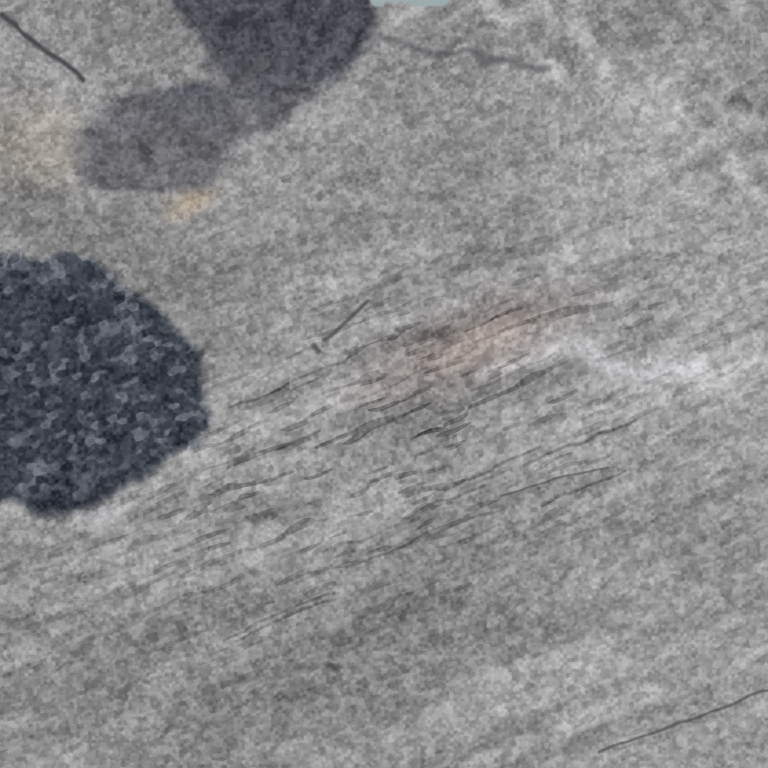
A three.js fragment shader for this texture:

```glsl
// Weathered grey stone with two dark damp patches, a pale vein and slanted cracks.
// Smooth cellular noise gives grain, mottling and stretched streaks; the patches
// are cut from half planes, and veins and cracks are tapered strokes.
varying vec2 vUv;

vec2 hash2(vec2 p) {
  vec3 h = fract(vec3(p.xyx) * vec3(0.1031, 0.1030, 0.0973));
  h += dot(h, h.yzx + 33.33);
  return fract((h.xx + h.yz) * h.zy);
}

// Cellular noise: random cell values blended by distance to their points.
float cellNoise(vec2 p) {
  vec2 cell = floor(p), f = p - cell;
  float sum = 0.0, total = 0.0;
  for (int j = -1; j <= 1; j++)
  for (int i = -1; i <= 1; i++) {
    vec2 o = vec2(float(i), float(j));
    vec2 d = o + 0.15 + 0.7 * hash2(cell + o + 57.0) - f;
    float w = exp(-7.0 * dot(d, d));
    sum += w * hash2(cell + o + 191.0).x;
    total += w;
  }
  return sum / total;
}

vec2 rotate(vec2 p, float a) {
  float c = cos(a), s = sin(a);
  return vec2(c * p.x + s * p.y, c * p.y - s * p.x);
}

// Signed distance to the line a-b, positive on its left.
float side(vec2 p, vec2 a, vec2 b) {
  vec2 d = normalize(b - a);
  return d.x * (p.y - a.y) - d.y * (p.x - a.x);
}

float stroke(vec2 p, vec2 a, vec2 b, float width) {
  vec2 ab = b - a;
  float t = clamp(dot(p - a, ab) / dot(ab, ab), 0.0, 1.0);
  return 1.0 - smoothstep(0.0, width, length(p - a - ab * t));
}

// Soft elliptical stain.
float stain(vec2 p, vec2 centre, vec2 radius, float angle) {
  vec2 q = rotate(p - centre, angle) / radius;
  return exp(-dot(q, q));
}

void main() {
  vec2 uv = vUv;
  vec2 wobble = vec2(cellNoise(uv * 28.0), cellNoise(uv * 28.0 + 40.0)) - 0.5;
  vec2 p = uv + 0.018 * wobble;
  vec2 slant = rotate(uv + 0.006 * wobble, 0.38);

  // Noise layers
  float fine = cellNoise(uv * 210.0) - 0.5;
  float grain = cellNoise(rotate(uv, 0.4) * vec2(85.0, 115.0)) - 0.5;
  float mottle = cellNoise(p * 34.0 + 9.0) - 0.5;
  float cloud = cellNoise(p * 6.0 + 3.0) - 0.5;
  float streak = cellNoise(slant * vec2(5.0, 42.0)) - 0.5;
  float dash = cellNoise(slant * vec2(26.0, 150.0) + 70.0);

  // Broad tones of the stone
  float lower = 1.0 - smoothstep(0.45, 0.7, uv.y - 0.2 * uv.x);
  float rough = smoothstep(-0.02, 0.05, side(p, vec2(0.5, 0.96), vec2(1.0, 0.76)));
  float tone = 0.578 + 0.09 * cloud + 0.13 * grain + 0.13 * fine;
  tone += mottle * mix(0.05, 0.22, rough) + streak * mix(0.03, 0.10, lower);
  tone += 0.025 * rough + 0.05 * stain(uv, vec2(0.92, 0.5), vec2(0.2, 0.3), 0.4);
  tone += 0.05 * stain(uv, vec2(0.06, 0.88), vec2(0.13, 0.1), 0.0);
  tone += 0.05 * stain(p, vec2(0.85, 0.23), vec2(0.2, 0.07), -0.4);
  tone -= 0.05 * stain(uv, vec2(0.45, 0.14), vec2(0.35, 0.09), 0.3);
  tone -= 0.10 * stain(p, vec2(0.1, 0.7), vec2(0.17, 0.045), -0.45);
  tone -= 0.04 * stain(p, vec2(0.8, 0.6), vec2(0.16, 0.06), -0.3);

  // Short slanted pits and scattered long cracks
  float band = stain(uv, vec2(0.5, 0.43), vec2(0.4, 0.17), 0.38);
  tone -= 0.13 * (0.2 + band) * (1.0 - smoothstep(0.14, 0.36, dash));
  for (int i = 0; i < 20; i++) {
    vec2 r = hash2(vec2(float(i) * 7.0, 13.0)), s = hash2(vec2(31.0, float(i) * 5.0));
    vec2 start = vec2(0.22 + 0.5 * r.x, 0.12 + 0.2 * r.x + 0.32 * r.y);
    vec2 run = (0.03 + 0.14 * s.x) * vec2(0.92, 0.39);
    tone -= (0.05 + 0.09 * s.y) * stroke(uv + 0.006 * wobble, start, start + run, 0.0035);
  }
  vec3 colour = tone * vec3(1.0, 0.995, 1.0);

  // Warm stains
  colour *= 1.0 + vec3(0.04, -0.025, -0.06) * stain(p, vec2(0.61, 0.55), vec2(0.12, 0.04), 0.4);
  colour *= 1.0 + vec3(0.03, 0.0, -0.07) * stain(p, vec2(0.05, 0.81), vec2(0.06, 0.05), 0.0);
  colour += vec3(0.10, 0.06, 0.0) * stain(p, vec2(0.245, 0.738), vec2(0.035, 0.014), 0.4);

  // Pale vein, ridge and rims
  float vein = stroke(p, vec2(0.62, 0.508), vec2(0.76, 0.547), 0.016);
  vein = max(vein, stroke(p, vec2(0.75, 0.545), vec2(0.83, 0.51), 0.026));
  vein = max(vein, stroke(p, vec2(0.81, 0.515), vec2(0.9, 0.525), 0.034));
  vein = max(vein, 0.6 * stroke(p, vec2(0.9, 0.495), vec2(1.0, 0.53), 0.025));
  vein = max(vein, 0.8 * stroke(p, vec2(0.88, 0.865), vec2(1.0, 0.735), 0.014));
  vein = max(vein, 0.6 * stroke(p, vec2(0.1, 0.322), vec2(0.28, 0.4), 0.022));
  vein = max(vein, 0.5 * stroke(p, vec2(0.46, 0.565), vec2(0.53, 0.585), 0.02));
  colour += vec3(0.12, 0.12, 0.125) * vein;

  // Upper damp patch: a soft lobe joined to a darker wedge
  vec2 lobePoint = rotate(p - vec2(0.215, 0.82), 0.3) / vec2(0.125, 0.072);
  float lobe = (length(lobePoint) - 1.0) * 0.08;
  float wedge = max(side(p, vec2(0.49, 0.94), vec2(0.27, 0.755)), p.x - 0.49);
  wedge = max(wedge, side(p, vec2(0.3, 0.88), vec2(0.2, 1.01)));
  float upper = 1.0 - smoothstep(-0.018, 0.01, min(lobe, wedge));
  float depth = smoothstep(0.82, 0.97, uv.y + 0.15 * (uv.x - 0.3) + 0.1 * mottle);
  vec3 damp = mix(vec3(0.40, 0.40, 0.42), vec3(0.28, 0.29, 0.32), depth);
  colour = mix(colour, damp + 0.1 * (grain + fine + mottle), 0.95 * upper);

  // Left damp patch with pale flecks
  float left = max(p.y - 0.668, p.x - 0.27);
  left = max(left, side(p, vec2(0.13, 0.665), vec2(0.27, 0.54)));
  left = max(left, side(p, vec2(0.27, 0.42), vec2(0.08, 0.322)));
  left = max(left, side(p, vec2(0.08, 0.322), vec2(0.0, 0.34)));
  float flecks = smoothstep(0.12, 0.4, grain) * 0.09;
  vec3 slate = vec3(0.25, 0.268, 0.30) + 0.12 * (grain + fine) + 0.08 * mottle + flecks;
  colour = mix(colour, slate, 1.0 - smoothstep(-0.012, 0.007, left));

  // Single dark cracks and a pale chip on the top edge
  vec2 c = uv + 0.006 * wobble;
  float crack = stroke(c, vec2(0.0, 0.98), vec2(0.108, 0.897), 0.006);
  crack = max(crack, 0.7 * stroke(c, vec2(0.78, 0.02), vec2(1.0, 0.102), 0.004));
  crack = max(crack, 0.6 * stroke(c, vec2(0.65, 0.355), vec2(0.79, 0.393), 0.003));
  crack = max(crack, 0.8 * stroke(c, vec2(0.425, 0.56), vec2(0.478, 0.61), 0.005));
  crack = max(crack, 0.8 * stroke(c, vec2(0.412, 0.548), vec2(0.418, 0.542), 0.007));
  crack = max(crack, 0.8 * stroke(c, vec2(0.426, 0.133), vec2(0.436, 0.127), 0.008));
  crack = max(crack, 0.5 * stroke(p, vec2(0.5, 0.95), vec2(0.71, 0.91), 0.009));
  colour = mix(colour, vec3(0.25, 0.25, 0.27), 0.85 * crack);
  float chip = smoothstep(0.0, 0.5, stroke(p, vec2(0.49, 1.003), vec2(0.59, 1.003), 0.015));
  colour = mix(colour, vec3(0.62, 0.67, 0.68), chip);

  gl_FragColor = vec4(clamp(colour, 0.0, 1.0), 1.0);
}
```
